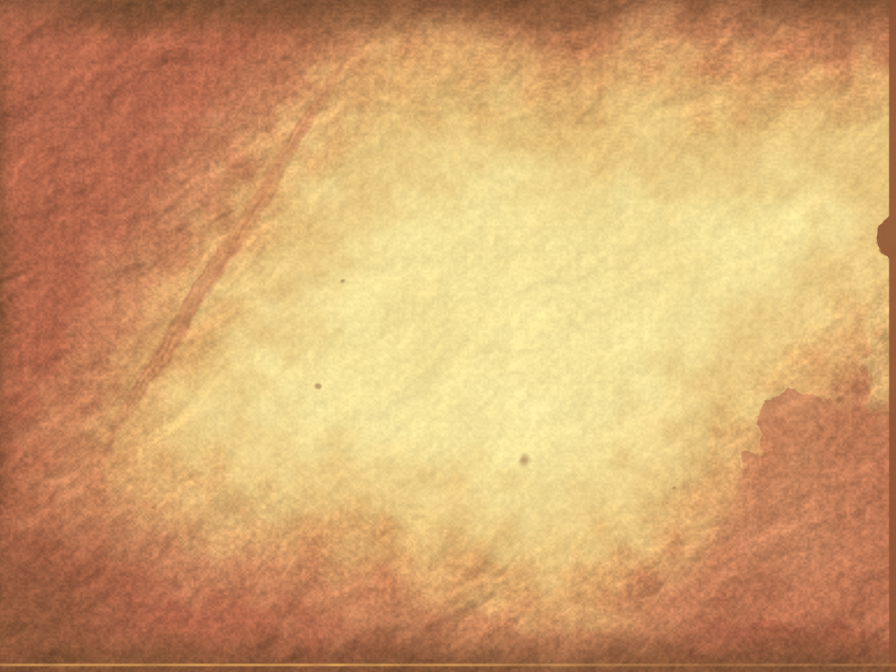
Give the GLSL for this background, as a Shadertoy shader.

```glsl
#define CREASE_TOP vec2(0.535, 0.945)
#define CREASE_END vec2(0.125, 0.285)
#define CREASE_WIDTH 0.013
#define STAIN_WOBBLE 0.13
#define RELIEF 0.85
#define GRAIN 0.15
#define BLEND 0.09

const vec3 CREAM = vec3(0.960, 0.885, 0.605);
const vec3 GOLD  = vec3(0.910, 0.770, 0.495);
const vec3 TAN   = vec3(0.860, 0.645, 0.415);
const vec3 RUST  = vec3(0.780, 0.515, 0.355);
const vec3 RED   = vec3(0.700, 0.405, 0.295);
const vec3 BROWN = vec3(0.480, 0.315, 0.200);

float hash(vec2 p) {
    return fract(sin(dot(p, vec2(127.1, 311.7))) * 43758.545);
}

float noise(vec2 p) {
    vec2 i = floor(p), f = fract(p);
    f = f * f * (3.0 - 2.0 * f);
    return mix(mix(hash(i), hash(i + vec2(1, 0)), f.x),
               mix(hash(i + vec2(0, 1)), hash(i + vec2(1, 1)), f.x), f.y);
}

float fbm(vec2 p) {
    float sum = 0.0, amp = 0.5;
    for (int i = 0; i < 5; i++) {
        sum += amp * noise(p);
        p = mat2(1.6, 1.2, -1.2, 1.6) * p + 7.3;
        amp *= 0.5;
    }
    return sum;
}

float smoothMin(float a, float b) {
    float h = max(BLEND - abs(a - b), 0.0) / BLEND;
    return min(a, b) - 0.25 * h * h * BLEND;
}

// Crumpled surface with sharp folds, stretched along the rising diagonal
float paperHeight(vec2 p) {
    vec2 q = vec2(dot(p, vec2(0.8, 0.6)) * 0.65, dot(p, vec2(-0.6, 0.8)));
    float warp = fbm(q * 7.0 + 3.0);
    float fold = abs(warp - 0.48) + 0.5 * abs(fbm(q * 13.0 + 9.0) - 0.48);
    return 0.8 * fbm(q * 20.0 + warp * 2.0) + 0.9 * fold;
}

// Inward distance from the rim of the bright area
float brightArea(vec2 p) {
    float d = dot(p - vec2(0.13, 0.40), vec2(0.83, -0.56));
    d = smoothMin(d, p.x - 0.08);
    d = smoothMin(d, dot(p - vec2(0.10, 0.27), vec2(0.33, 0.944)));
    d = smoothMin(d, p.y - 0.02);
    d = smoothMin(d, dot(p - vec2(0.95, 0.08), vec2(-0.73, 0.69)));
    return smoothMin(d, 0.985 - p.y - 0.07 * (p.x - 0.6));
}

vec3 agedPaper(float d) {
    vec3 c = mix(RED, RUST, smoothstep(-0.13, -0.01, d));
    c = mix(c, TAN, smoothstep(-0.02, 0.06, d));
    c = mix(c, GOLD, smoothstep(0.04, 0.14, d));
    return mix(c, CREAM, smoothstep(0.11, 0.28, d));
}

void mainImage(out vec4 fragColor, in vec2 fragCoord) {
    vec2 p = fragCoord / iResolution.xy * vec2(4.0 / 3.0, 1.0);
    float px = 1.0 / iResolution.y;
    float broad = fbm(p * 5.0) - 0.48;
    float ragged = fbm(p * 28.0) - 0.48;
    float d = brightArea(p) + STAIN_WOBBLE * broad + 0.09 * ragged;
    vec3 col = agedPaper(d);

    // Torn patch at the lower right, soft along its lower left side
    float rip = dot(p - vec2(1.13, 0.36), vec2(0.86, -0.51));
    rip = min(rip, 0.43 - 0.30 * (p.x - 1.16) - p.y);
    rip = min(rip, p.y - 0.09 + 0.10 * (p.x - 0.97)) + 0.07 * ragged;
    float softness = mix(0.06, 0.006, smoothstep(0.20, 0.34, p.y));
    softness = mix(0.006, softness, smoothstep(0.09, 0.13, p.y));
    float patchMask = smoothstep(0.0, softness, rip);
    col = mix(col, mix(RED, RUST, 0.6 + broad), 0.8 * patchMask);

    // Pale worn strip inside the right edge
    float worn = smoothstep(1.285, 1.305, p.x + 0.06 * ragged);
    worn *= smoothstep(0.36, 0.42, p.y) * smoothstep(0.90, 0.80, p.y);
    col = mix(col, GOLD, 0.65 * worn);

    // Dark rim, strongest along top, bottom and lower left corner
    float rimDist = min(min(p.y, 1.0 - p.y), p.x * 1.7 + 0.03);
    float rim = smoothstep(0.075, -0.015, rimDist + 0.08 * broad);
    rim = max(rim, 0.75 * smoothstep(0.31, 0.04, length(p)));
    col = mix(col, BROWN, 0.85 * rim * (1.0 - 0.6 * patchMask));

    // Slender diagonal crease built from faint streaks
    vec2 axis = CREASE_END - CREASE_TOP;
    float along = dot(p - CREASE_TOP, axis) / dot(axis, axis);
    float across = dot(p - CREASE_TOP, normalize(vec2(-axis.y, axis.x))) + 0.014 * ragged;
    float halfWidth = CREASE_WIDTH * sqrt(max(4.0 * along * (1.0 - along), 0.0));
    float crease = smoothstep(halfWidth + 0.004, halfWidth - 0.004, abs(across));
    crease *= smoothstep(0.0, 0.12, along) * smoothstep(1.0, 0.88, along);
    float streak = noise(vec2(along * 14.0, across * 260.0));
    col = mix(col, mix(RED, TAN, 0.25 + 0.6 * streak), 0.75 * crease);

    // Specks: centre and radius
    vec3 specks[6] = vec3[6](vec3(0.781, 0.316, 0.010), vec3(0.510, 0.582, 0.005),
        vec3(0.474, 0.425, 0.005), vec3(1.116, 0.392, 0.005),
        vec3(1.003, 0.274, 0.004), vec3(1.250, 0.405, 0.006));
    for (int i = 0; i < 6; i++) {
        float r = length((p - specks[i].xy) * vec2(0.8, 1.0)) + 0.015 * ragged;
        col = mix(col, BROWN, 0.45 * smoothstep(specks[i].z, 0.0, r));
    }

    // Relief lit from the upper left, then fibre grain
    float slope = paperHeight(p) - paperHeight(p + vec2(-0.004, 0.005));
    float calm = smoothstep(-0.02, 0.2, d);
    col *= 1.0 + RELIEF * mix(1.0, 0.32, calm) * slope;
    float grain = noise(p * 290.0) + 0.8 * noise(p * 130.0) - 0.9;
    col *= 1.0 + GRAIN * grain * mix(1.0, 0.38, calm);
    col *= 1.0 + vec3(0.05, 0.08, 0.14) * (broad + 0.6 * ragged);

    // Dark right border with a notch, and the broken gilt line at the foot
    float notch = length((p - vec2(1.338, 0.645)) * vec2(1.0, 0.65)) - 0.030;
    float borderDist = min(1.323 - p.x, notch + 0.03 * ragged);
    col = mix(col, vec3(0.56, 0.33, 0.21), 0.9 * smoothstep(px, -px, borderDist));
    float gilt = smoothstep(0.0035, 0.0005, abs(p.y - 0.0105));
    gilt *= mix(0.9, 0.35, smoothstep(0.5, 1.1, p.x)) * (0.5 + 0.5 * noise(p * 40.0));
    fragColor = vec4(clamp(mix(col, vec3(0.92, 0.68, 0.37), gilt), 0.0, 1.0), 1.0);
}
```
